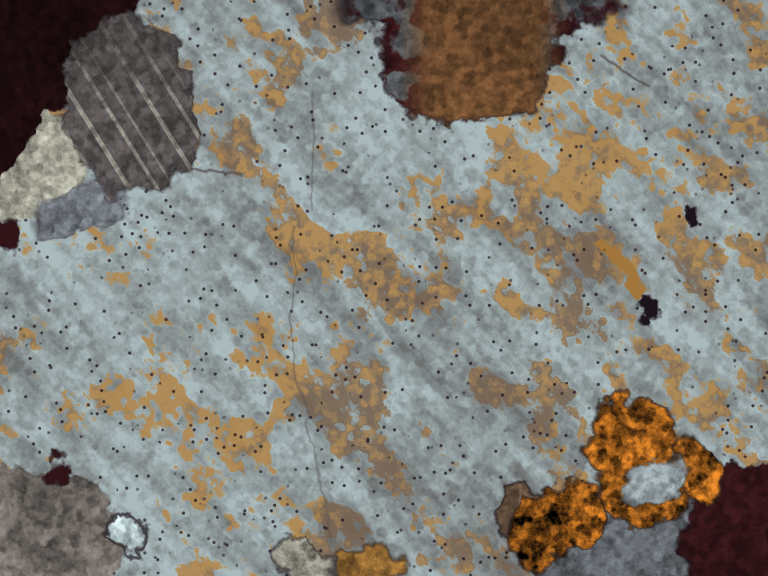
A WebGL 1 fragment shader for this texture:

```glsl
precision highp float;
// A thin rock section: pale streaked feldspar with ochre stains, ringed by dark,
// banded and orange grains. Smooth cellular noise gives the texture; warped
// rounded distance fields give the grains and cracks.
uniform vec2 u_resolution;
const float EDGE = .003, RIM_WIDTH = .006, STREAK_ANGLE = -.82, STAIN_LEVEL = .585;
const vec3 PALE = vec3(.64, .70, .71), SLATE = vec3(.46, .48, .48);
const vec3 OCHRE = vec3(.69, .50, .25), UMBER = vec3(.46, .37, .29);
const vec3 SOOT = vec3(.11, .08, .10), MAROON = vec3(.19, .08, .09);
const vec3 BROWN = vec3(.39, .27, .17), RUST = vec3(.52, .31, .10);
const vec3 STEEL = vec3(.40, .42, .44), CHARCOAL = vec3(.31, .29, .29);
const vec3 CREAM = vec3(.59, .59, .54);
vec2 warped;
vec3 color;

vec2 hash2(vec2 p) {
  vec3 q = fract(p.xyx * vec3(.1031, .1030, .0973));
  q += dot(q, q.yzx + 33.33);
  return fract((q.xx + q.yz) * q.zy);
}
// x: blended tone of nearby cells, y: distance to the nearest cell point
vec2 cellular(vec2 p) {
  float near = 9., sum = 0., total = 0.;
  for (int j = -1; j <= 1; j++) {
    for (int i = -1; i <= 1; i++) {
      vec2 cell = floor(p) + vec2(float(i), float(j));
      vec2 h = hash2(cell), d = cell + h - p;
      float d2 = dot(d, d), weight = exp(-6. * d2);
      near = min(near, d2);
      sum += weight * fract(h.x * 7.3 + h.y * 13.7);
      total += weight;
    }
  }
  return vec2(sum / total, sqrt(near));
}
vec2 rotate(vec2 p, float a) {
  return vec2(cos(a) * p.x + sin(a) * p.y, cos(a) * p.y - sin(a) * p.x);
}
// Layered cellular tone, centred on zero
float layered(vec2 p) {
  float sum = -.5, amp = .53;
  for (int i = 0; i < 4; i++) {
    sum += amp * cellular(p + 40.).x;
    p = rotate(p, .6) * 2.07 + 7.1;
    amp *= .5;
  }
  return sum;
}
// Signed distance to a squarish ellipse
float blob(float x, float y, float rx, float ry, float angle) {
  vec2 q = abs(rotate(warped - vec2(x, y), angle)) / vec2(rx, ry);
  return (pow(dot(q * q, q) + .0001, .3333) - 1.) * min(rx, ry);
}
float segment(vec2 p, float ax, float ay, float bx, float by) {
  vec2 a = vec2(ax, ay), ab = vec2(bx, by) - a;
  return length(p - a - ab * clamp(dot(p - a, ab) / dot(ab, ab), 0., 1.));
}
float cover(float d) { return 1. - smoothstep(-EDGE, EDGE, d); }
float stain(float x, float y, float rx, float ry) {
  vec2 q = (warped - vec2(x, y)) / vec2(rx, ry);
  return exp(-dot(q, q));
}
void grain(vec3 tone, float d, float rim) {
  color = mix(color, tone, cover(d));
  color = mix(color, SOOT, rim * (1. - smoothstep(0., RIM_WIDTH, abs(d))));
}
void main() {
  vec2 p = gl_FragCoord.xy / u_resolution.y;
  vec2 rough = vec2(layered(p * 24.), layered(p * 24. + 90.));
  warped = p + .05 * rough;
  vec2 k = p + .018 * rough, s = rotate(p, STREAK_ANGLE);
  float fine = layered(p * 75.), cloud = layered(p * 6. + 20.);
  float shade = 1. + .9 * fine + .5 * cloud;
  // Feldspar with diagonal streaks
  float streak = layered(s * vec2(7., 34.));
  color = mix(SLATE, PALE, clamp(.64 + 1.5 * streak + 1.3 * fine + .7 * cloud, -.2, 1.15));
  // Ochre and umber stains
  float bias = stain(.24, .36, .28, .25) + stain(1.15, .8, .25, .22);
  float spots = stain(1.26, .8, .06, .035) + stain(1.01, .62, .06, .075) + stain(.3, .175, .055, .05)
    + stain(.47, .825, .03, .025) + stain(.59, .78, .035, .025) + stain(.74, .71, .035, .03);
  float field = .5 + layered(s * vec2(11., 17.) + 5.) + .35 * fine + .045 * bias + .17 * spots;
  float warmth = clamp(.35 + .5 * bias + 2.5 * fine + 2. * cloud, 0., 1.);
  color = mix(color, mix(UMBER, OCHRE, warmth), .8 * smoothstep(STAIN_LEVEL, STAIN_LEVEL + .09, field));
  float vein = min(segment(warped, 1.04, .58, 1.08, .55), segment(warped, 1.08, .55, 1.115, .485));
  color = mix(color, OCHRE * .92, cover(vein - .011));
  // Cracks and dark specks
  float crack = min(segment(k, .542, .84, .545, .64), segment(k, .513, .61, .503, .42));
  crack = min(crack, segment(k, .503, .42, .575, .06));
  color = mix(color, CHARCOAL, .6 * cover(crack - .001));
  float slit = min(segment(k, 1.04, .9, 1.125, .85), segment(k, .33, .71, .42, .69));
  color = mix(color, CHARCOAL, .85 * cover(slit - .002));
  vec2 speck = cellular(p * 55.);
  color = mix(color, SOOT, .75 * (1. - smoothstep(.08, .22, speck.y)) * smoothstep(.66, .82, speck.x));
  // Upper left: dark mass and banded crystal
  grain(CREAM * shade, blob(.05, .71, .09, .1, 0.), .1);
  grain(STEEL * shade, blob(.14, .635, .085, .042, .2), .2);
  grain(MAROON * .6 * shade, dot(warped - vec2(0., .7), vec2(.756, -.655)), .3);
  float across = dot(p, vec2(.85, .53));
  float bands = smoothstep(.75, 1.5, sin(across * 290.) + sin(across * 173. + 1.));
  bands *= .65 - .45 * smoothstep(.78, .95, p.y);
  grain(mix(CHARCOAL, CREAM, bands) * shade, blob(.22, .815, .108, .15, .2), .35);
  // Top: brown grain with a blue-black fringe
  vec3 fringe = mix(MAROON, STEEL * .75, smoothstep(-.08, .12, rough.x));
  vec3 brown = mix(fringe, BROWN, 1. - smoothstep(.08, .16, abs(p.x - .84)));
  grain(brown * shade, min(blob(.815, .94, .155, .15, 0.), blob(.835, 1., .24, .055, 0.)), .45);
  // Lower right: orange grains
  vec3 rust = RUST * (1. + 2.2 * fine + cloud);
  grain(STEEL * .92 * shade, blob(1.1, .05, .16, .09, 0.), .2);
  grain(MAROON * shade, blob(1.35, .06, .16, .14, 0.), .4);
  grain(UMBER * shade, blob(.9, .115, .04, .04, 0.), .6);
  grain(rust, min(blob(.965, .09, .082, .062, .5), blob(1.207, .184, .036, .058, .3)), .5);
  grain(rust, min(blob(1.11, .14, .075, .05, -.3), blob(1.094, .236, .075, .068, 0.)), .5);
  grain(mix(STEEL, PALE, .5) * shade, blob(1.135, .163, .055, .032, .4), .3);
  // Lower edge and opaque grains
  grain(mix(UMBER, STEEL, .6) * shade, blob(0., 0., .21, .19, 0.), .1);
  grain(CREAM * shade, blob(.53, .02, .055, .032, -.3), .5);
  grain(OCHRE * .9 * shade, blob(.64, .01, .05, .036, 0.), .4);
  grain(PALE * shade, blob(.215, .07, .036, .025, -.6), .75);
  grain(MAROON, min(blob(.099, .187, .019, .021, 0.), blob(.005, .587, .024, .026, 0.)), .4);
  grain(SOOT, min(blob(1.132, .461, .019, .013, 0.), blob(1.205, .622, .01, .016, .3)), 0.);
  gl_FragColor = vec4(color, 1.);
}
```
